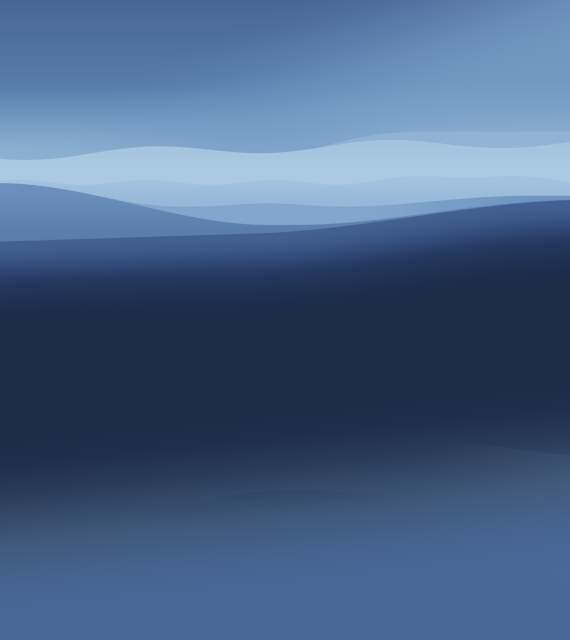
Give the GLSL for this background, as a Shadertoy shader.

```glsl
// Misty blue ridges between a hazy sky and a deep, dark lake with a glowing foreground.

// Soft hump of height one around a centre
float bump(float x, float centre, float width) {
    float d = (x - centre) / width;
    return exp(-d * d);
}

// Coverage of everything below an edge; depth grows downwards
float below(float depth, float edge) {
    float soft = 0.8 / iResolution.y;
    return smoothstep(-soft, soft, depth - edge);
}

vec3 skyColor(float x, float y) {
    vec3 sky = mix(vec3(0.28, 0.40, 0.58), vec3(0.36, 0.51, 0.69), clamp(y / 0.17, 0.0, 1.0));
    float diagonalLight = smoothstep(0.5, 1.2, x + 2.5 * y);
    sky = mix(sky, vec3(0.48, 0.63, 0.78), 0.8 * diagonalLight);
    float haze = smoothstep(0.117, 0.26, y) * (1.0 - 0.5 * bump(x, 0.5, 0.25));
    return mix(sky, vec3(0.56, 0.70, 0.83), haze);
}

vec3 lakeColor(float x, float y, float shore) {
    // Light fades quickly under the shore
    float d = y - shore;
    vec3 lake = mix(vec3(0.26, 0.38, 0.57), vec3(0.145, 0.23, 0.39), smoothstep(0.0, 0.075, d));
    lake = mix(lake, vec3(0.11, 0.175, 0.29), smoothstep(0.04, 0.125, d));

    // Foreground glow, rising towards the right
    float glow = smoothstep(0.61, 0.965, y + 0.09 * (x - 0.5));
    lake = mix(lake, vec3(0.24, 0.335, 0.455), smoothstep(0.0, 0.62, glow));
    lake = mix(lake, vec3(0.28, 0.405, 0.585), smoothstep(0.4, 1.0, glow));

    // Faint folds in the foreground
    float rightFold = 0.688 + 0.026 * smoothstep(0.75, 1.05, x);
    lake += 0.025 * below(y, rightFold) * smoothstep(0.7, 1.0, x)
          * exp(-max(y - rightFold, 0.0) / 0.06);
    float midFold = 0.792 - 0.026 * smoothstep(0.25, 0.5, x)
                  + 0.006 * bump(x, 0.67, 0.08);
    lake -= 0.018 * below(y, midFold) * bump(x, 0.5, 0.2)
          * exp(-max(y - midFold, 0.0) / 0.04);
    return lake;
}

void mainImage(out vec4 fragColor, in vec2 fragCoord) {
    vec2 uv = fragCoord / iResolution.xy;
    float x = uv.x, y = 1.0 - uv.y;
    vec3 color = skyColor(x, y);

    // Distant ridge on the right
    float gap = max(0.74 - x, 0.0);
    float farRidge = 0.2057 + 0.78 * gap * gap;
    color = mix(color, vec3(0.58, 0.715, 0.845), 0.75 * below(y, farRidge));

    // Pale rolling ridge
    float paleRidge = 0.2435 - 0.026 * x + 0.0065 * pow(x, 6.0) + 0.0078 * cos(15.3 * (x - 0.06));
    vec3 pale = mix(vec3(0.64, 0.765, 0.875), vec3(0.67, 0.79, 0.885), smoothstep(0.22, 0.27, y));
    color = mix(color, pale, below(y, paleRidge));

    // Subtle fold inside the mist
    float mistRidge = 0.285 + 0.004 * cos(28.0 * (x - 0.37)) - 0.0117 * bump(x, 0.82, 0.12);
    vec3 mist = mix(vec3(0.635, 0.76, 0.87), vec3(0.59, 0.725, 0.85), smoothstep(0.28, 0.32, y));
    color = mix(color, mist, below(y, mistRidge));

    // Middle ridge
    float midRidge = 0.2865 + 0.0365 * smoothstep(0.0, 0.32, x)
                   - 0.017 * smoothstep(0.6, 0.92, x) - 0.0052 * bump(x, 0.47, 0.08);
    vec3 middle = mix(vec3(0.51, 0.65, 0.80), vec3(0.43, 0.58, 0.75), smoothstep(0.6, 1.0, x));
    color = mix(color, middle, below(y, midRidge));

    // Left hill, sinking towards the centre
    float hill = 0.2865 + 0.065 * smoothstep(0.0, 0.47, x) - 0.039 * smoothstep(0.52, 1.0, x);
    vec3 slope = mix(vec3(0.42, 0.56, 0.73), vec3(0.35, 0.485, 0.67), smoothstep(0.29, 0.38, y));
    color = mix(color, slope, below(y, hill));

    // Lake and foreground
    float shore = 0.3776 - 0.0286 * x - 0.0365 * smoothstep(0.45, 1.0, x);
    color = mix(color, lakeColor(x, y, shore), below(y, shore));

    fragColor = vec4(color, 1.0);
}
```
